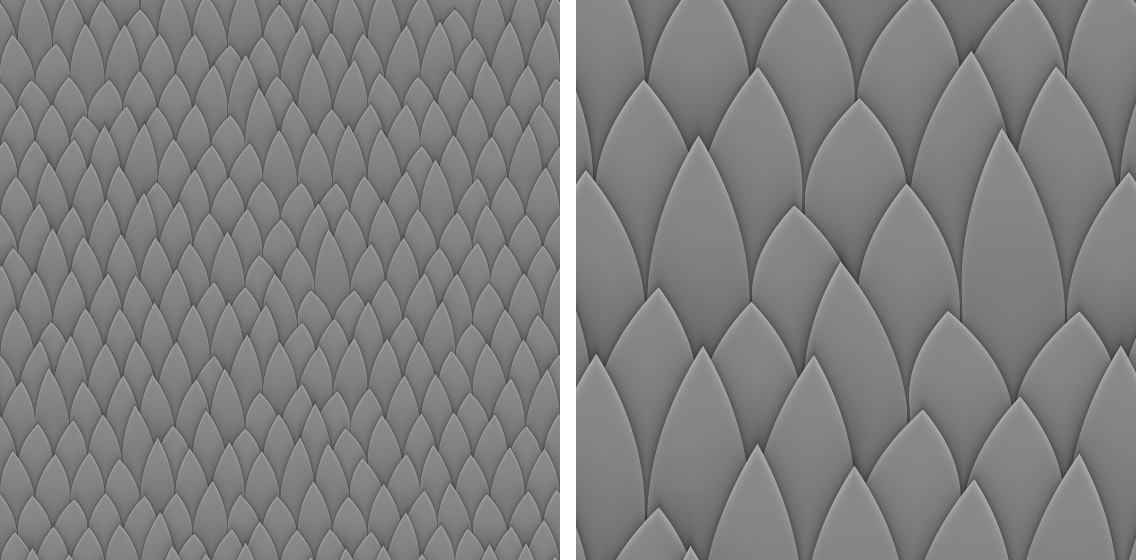
Left: the whole. Right: its middle third, enlarged.
Write a three.js fragment shader that draws this pattern.

```glsl
#define REPEATS 16.0        // scales across and rows up
#define TIP_LEVEL 0.1       // mean tip height within its row
#define SCALE_LENGTH 1.33   // mean tip to widest point
#define HALF_WIDTH 0.488
#define TIP_JITTER vec2(0.15, 0.4)
#define FACE_GREY 0.532
#define RIM_WIDTH 0.03
#define RIM_LIGHT 0.19
#define CREASE_WIDTH 0.03
#define CREASE_DEPTH 0.23
#define SHADOW_WIDTH 0.16
#define SHADOW_DEPTH 0.15

varying vec2 vUv;

float hash(vec2 p) {
  return fract(sin(dot(p, vec2(127.1, 311.7))) * 43758.5453);
}

// x: signed distance to the scale outline, y: drop below its tip
vec2 scaleShape(vec2 p, float column, float row) {
  vec2 id = mod(vec2(column, row), REPEATS);
  vec2 jitter = (vec2(hash(id), hash(id + 37.3)) * 2.0 - 1.0) * TIP_JITTER;
  float len = SCALE_LENGTH + jitter.y;
  float drop = row + TIP_LEVEL + jitter.y - p.y;
  float toBase = 1.0 - min(drop / len, 1.0);

  // The tip leans sideways while the base stays on the grid
  float center = column + 0.5 * mod(row, 2.0) + jitter.x * min(toBase, 1.0);
  float halfWidth = HALF_WIDTH * (1.0 - toBase * toBase);
  float slope = 2.0 * HALF_WIDTH * toBase / len;
  float dist = (abs(p.x - center) - halfWidth) / sqrt(1.0 + slope * slope);
  return vec2(dist, drop);
}

void main() {
  vec2 p = vUv * REPEATS;
  float blur = 0.6 * fwidth(p.x);
  float grey = FACE_GREY * 0.8;

  // Paint rows from back (upper) to front (lower)
  for (int i = 3; i >= 0; i--) {
    float row = floor(p.y) + float(i);
    float nearest = floor(p.x - 0.5 * mod(row, 2.0) + 0.5);
    vec2 shape = vec2(1e3, 0.0);
    for (int k = -1; k <= 1; k++) {
      vec2 candidate = scaleShape(p, nearest + float(k), row);
      if (candidate.x < shape.x) shape = candidate;
    }

    // Crease and soft shadow on the scales behind
    float outside = max(shape.x, 0.0);
    grey *= 1.0 - CREASE_DEPTH * exp(-outside / CREASE_WIDTH)
                - SHADOW_DEPTH * exp(-outside / SHADOW_WIDTH);

    // Face with a lit rim, strongest at the tip
    float inside = max(-shape.x, 0.0);
    float rim = RIM_LIGHT * mix(1.0, 0.3, smoothstep(0.0, 1.0, shape.y));
    float face = FACE_GREY - 0.035 * smoothstep(0.4, 1.6, shape.y)
               + rim * exp(-inside / RIM_WIDTH);
    grey = mix(grey, face, 1.0 - smoothstep(-blur, blur, shape.x));
  }

  gl_FragColor = vec4(vec3(grey), 1.0);
}
```
